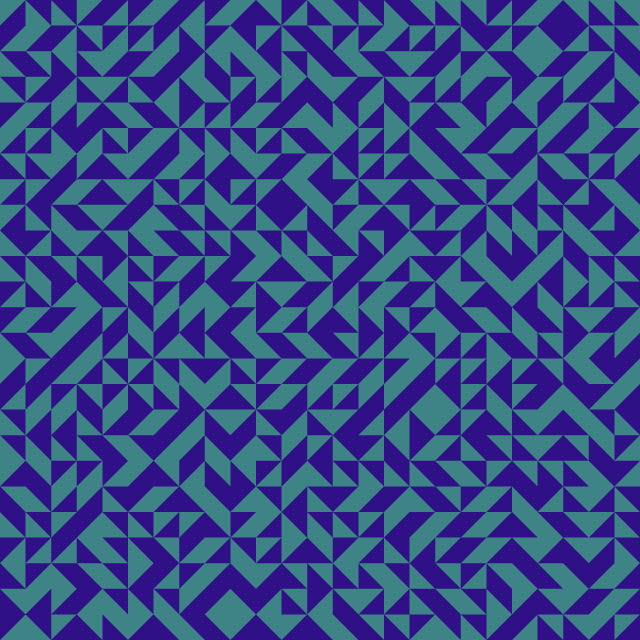
Give the GLSL for this pattern, as a WebGL 2 fragment shader.

```glsl
#version 300 es
precision highp float;

uniform vec2 u_resolution;
out vec4 fragColor;

const float CELLS = 25.0;                    // tiles across and down
const vec3 INDIGO = vec3(0.188, 0.063, 0.530);
const vec3 TEAL = vec3(0.243, 0.512, 0.520);
const uint SEED = 71u;
const int SAMPLES = 4;                       // samples per pixel side

// Integer hash: one well-mixed value per tile
uint hashCell(uvec2 cell) {
    uint h = cell.x * 1597334677u ^ cell.y * 3812015801u ^ SEED * 2654435769u;
    h = (h ^ (h >> 16)) * 2146121005u;
    h = (h ^ (h >> 15)) * 2221713035u;
    return h ^ (h >> 16);
}

// 1 in the indigo half of a tile, 0 in the teal half
float triangleMask(vec2 gridPos) {
    vec2 local = fract(gridPos) - 0.5;
    uint turn = hashCell(uvec2(floor(gridPos))) >> 30;

    // Two random bits mirror the tile, giving four orientations
    if ((turn & 1u) == 1u) local.x = -local.x;
    if ((turn & 2u) == 2u) local.y = -local.y;
    return step(0.0, local.x + local.y);
}

void main() {
    // Square grid fitted to the shorter side of the canvas
    float scale = CELLS / min(u_resolution.x, u_resolution.y);
    vec2 pixelCorner = gl_FragCoord.xy - 0.5;

    // Average a grid of samples to smooth both diagonals and tile borders
    float coverage = 0.0;
    for (int y = 0; y < SAMPLES; y++) {
        for (int x = 0; x < SAMPLES; x++) {
            vec2 offset = (vec2(x, y) + 0.5) / float(SAMPLES);
            coverage += triangleMask((pixelCorner + offset) * scale);
        }
    }
    coverage /= float(SAMPLES * SAMPLES);

    fragColor = vec4(mix(TEAL, INDIGO, coverage), 1.0);
}
```
